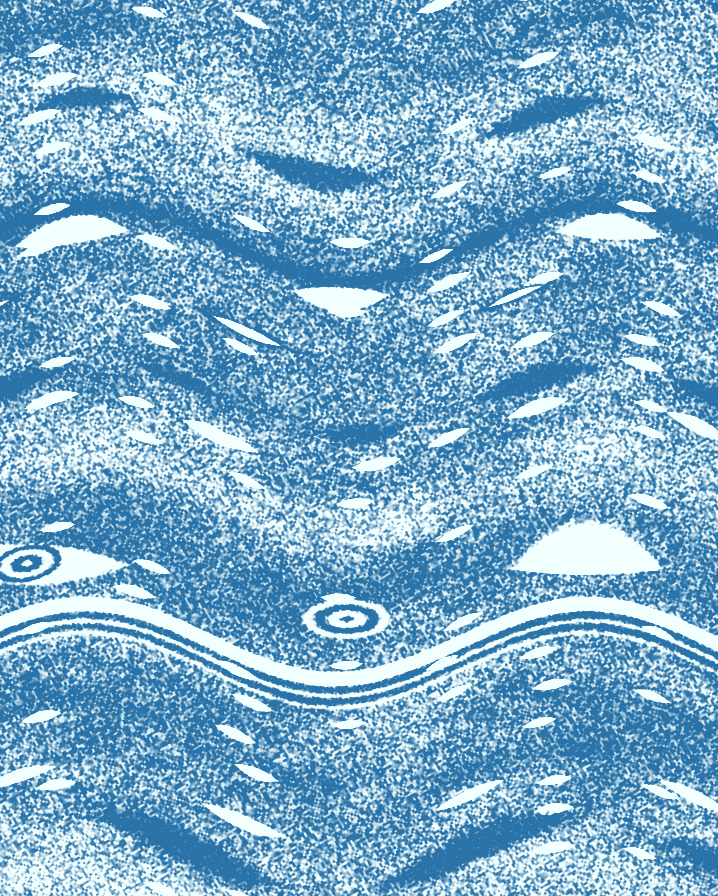
This background is drawn by a WebGL 1 fragment shader. Its source:

```glsl
precision highp float;
// Grainy blue phase portrait: wavy drifting bands, lens islands and a clear stream.
uniform vec2 u_resolution;

float hash(vec2 p) {
  vec3 q = fract(p.xyx * vec3(0.1031, 0.1030, 0.0973));
  q += dot(q, q.yzx + 33.33);
  return fract((q.x + q.y) * q.z);
}

float noise(vec2 p) {
  vec2 i = floor(p), f = fract(p);
  f = f * f * (3.0 - 2.0 * f);
  return mix(mix(hash(i), hash(i + vec2(1.0, 0.0)), f.x),
             mix(hash(i + vec2(0.0, 1.0)), hash(i + vec2(1.0, 1.0)), f.x), f.y);
}

float fbm(vec2 p) {
  float sum = 0.0, gain = 0.5;
  for (int i = 0; i < 4; i++) {
    sum += gain * noise(p);
    p = p * 2.03 + 17.3;
    gain *= 0.55;
  }
  return sum;
}

float bump(float x, float centre, float width) {
  float t = (x - centre) / width;
  return exp(-t * t);
}

// Pointed lens: positive inside, 1 at the middle.
float lens(vec2 q, vec2 size) {
  q /= size;
  return 1.0 - q.x * q.x - abs(q.y);
}

// Repeated lenses of varied size along one flow line.
float lensRow(vec2 flow, float depth, float first, float gap, vec2 size) {
  float i = floor((flow.x - first) / gap + 0.5);
  float k = hash(vec2(i + 20.0, depth * 97.0));
  vec2 q = vec2(flow.x - first - i * gap, flow.y - depth - (k - 0.5) * 0.012);
  return lens(q, size * (0.75 + 0.5 * k));
}

// Small lenses scattered in a jittered grid.
float scatteredLens(vec2 flow) {
  vec2 g = flow * vec2(9.0, 28.0);
  vec2 id = floor(g) + 40.0;
  float k = hash(id);
  vec2 centre = 0.5 + 0.3 * (vec2(hash(id + 7.1), hash(id + 3.7)) - 0.5);
  return lens(fract(g) - centre, vec2(0.35, 0.3) * (0.5 + 0.5 * k)) - step(0.38, k) * 2.0;
}

float darken(float density, float shape) {
  return mix(density, 1.2, 0.85 * smoothstep(-0.3, 0.6, shape));
}

float clear(float density, float shape) {
  return mix(density, -0.5, smoothstep(0.0, 0.3, shape));
}

// Concentric orbits inside an island.
float orbits(float density, vec2 q, vec2 size, float phase) {
  float r = length(q / size);
  float rings = 0.45 + 0.95 * cos(r * 11.0 + phase);
  return mix(density, rings, 1.0 - smoothstep(0.8, 1.05, r));
}

void main() {
  vec2 p = vec2(gl_FragCoord.x, u_resolution.y - gl_FragCoord.y) / u_resolution.y;
  float wave = 0.042 * cos(6.2832 * (p.x - 0.40 + 0.035 * p.y) / 0.56);
  vec2 flow = vec2(p.x, p.y - wave);
  float v = flow.y;

  // Broad bands and streaky patches
  float density = 0.56 + 0.55 * (fbm(flow * vec2(9.0, 32.0) + 5.0) - 0.46);
  density += 0.12 * bump(v, 0.0, 0.09) - 0.17 * bump(v, 0.165, 0.055);
  density += 0.16 * bump(v, 0.63, 0.06) - 0.22 * bump(v, 0.545, 0.035);
  density += 0.12 * bump(v, 0.84, 0.06) - 0.25 * bump(v, 1.02, 0.04);
  density += 0.45 * bump(v, 0.271, 0.008) + 0.12 * bump(v, 0.265, 0.025);

  // Dense and empty lenses
  density = clear(density, scatteredLens(flow));
  density = darken(density, lensRow(flow, 0.155, 0.091, 0.257, vec2(0.075, 0.015)));
  density = darken(density, lensRow(flow, 0.448, 0.0, 0.2, vec2(0.06, 0.013)));
  density = darken(density, lensRow(flow, 0.95, 0.208, 0.326, vec2(0.1, 0.017)));
  density = darken(density, lensRow(flow, 0.352, 0.275, 0.3, vec2(0.06, 0.012)) - 0.25);
  density = clear(density, lensRow(flow, 0.352, 0.275, 0.3, vec2(0.034, 0.005)));
  density = clear(density, lensRow(flow, 0.294, 0.08, 0.3, vec2(0.062, 0.016)));
  density = clear(density, lensRow(flow, 0.482, 0.06, 0.18, vec2(0.032, 0.008)));
  density = clear(density, lensRow(flow, 0.9, 0.02, 0.252, vec2(0.055, 0.01)));

  // Clear stream with thin companion lines
  density += 0.5 * bump(v, 0.729, 0.004) + 0.5 * bump(v, 0.741, 0.004);
  density -= 0.9 * bump(v, 0.735, 0.0025) + 0.7 * bump(v, 0.748, 0.0025);
  density = mix(-0.5, density, smoothstep(0.006, 0.0095, abs(v - 0.716)));

  // Large islands: a dome and two ringed eyes
  vec2 dome = p - vec2(0.655, 0.635);
  dome.y = max(dome.y * 8.0, -dome.y);
  density = clear(density, lens(dome, vec2(0.09, 0.06)));
  density = clear(density, lens(p - vec2(0.03, 0.63), vec2(0.12, 0.026)));
  vec2 eye = p - vec2(0.03, 0.629);
  eye.y += 0.15 * eye.x;
  density = orbits(density, eye, vec2(0.042, 0.022), 3.14);
  density = orbits(density, p - vec2(0.387, 0.691), vec2(0.052, 0.023), 0.0);

  // Fine grain turns density into ink
  float grain = noise(mat2(0.87, 0.5, -0.5, 0.87) * p * 390.0 + 300.0);
  float ink = smoothstep(-0.38, 0.38, density - grain);
  gl_FragColor = vec4(mix(vec3(0.95, 1.0, 1.0), vec3(0.16, 0.45, 0.66), ink), 1.0);
}
```
